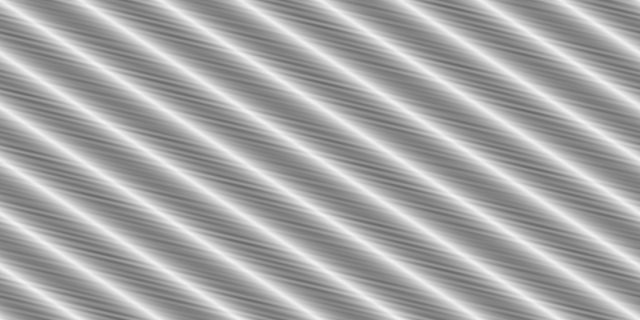
Give the GLSL for this pattern, as a Shadertoy shader.

```glsl
// Brushed metal with bright diagonal ridges and fine, shallower grooves.

const vec2  RIDGE_REPEATS = vec2(8.0, 6.0);   // whole repeats across and down
const float RIDGE_FALLOFF = 2.0;
const float VALLEY_GREY   = 0.50;
const float RIDGE_GREY    = 0.96;
const float GROOVE_DEPTH  = 0.075;
const float GROOVE_ON_RIDGE = 0.15;           // groove strength left on a crest
const float TAU = 6.2831853;

// One sine layer; whole wave counts make it wrap on both axes.
float grooveWave(vec2 uv, vec2 waves, float offset) {
    float phase = dot(uv, waves) + offset;
    float fade = 1.0 - smoothstep(0.35, 0.8, fwidth(phase));
    return fade * sin(TAU * phase);
}

// Nearly parallel layers beat together into long, uneven streaks.
float grooves(vec2 uv) {
    float sum = 0.50 * grooveWave(uv, vec2(24.0, 52.0), 0.10);
    sum += 0.32 * grooveWave(uv, vec2(28.0, 57.0), 0.43);
    sum += 0.26 * grooveWave(uv, vec2(17.0, 40.0), 0.71);
    sum += 0.22 * grooveWave(uv, vec2(33.0, 74.0), 0.27);
    return sum;
}

// Crest profile: 1 on the ridge line, 0 midway between ridges.
float ridge(vec2 uv) {
    float phase = dot(uv, RIDGE_REPEATS);
    float distanceToCrest = 2.0 * abs(fract(phase + 0.5) - 0.5);
    float softDistance = length(vec2(distanceToCrest, fwidth(phase)));
    return pow(max(1.0 - softDistance, 0.0), RIDGE_FALLOFF);
}

void mainImage(out vec4 fragColor, in vec2 fragCoord) {
    vec2 uv = fragCoord / iResolution.xy;

    float crest = ridge(uv);
    float grey = mix(VALLEY_GREY, RIDGE_GREY, crest);

    // Highlights wash the grooves out.
    float depth = GROOVE_DEPTH * mix(1.0, GROOVE_ON_RIDGE, crest);
    grey += depth * grooves(uv);

    fragColor = vec4(vec3(clamp(grey, 0.0, 1.0)), 1.0);
}
```
